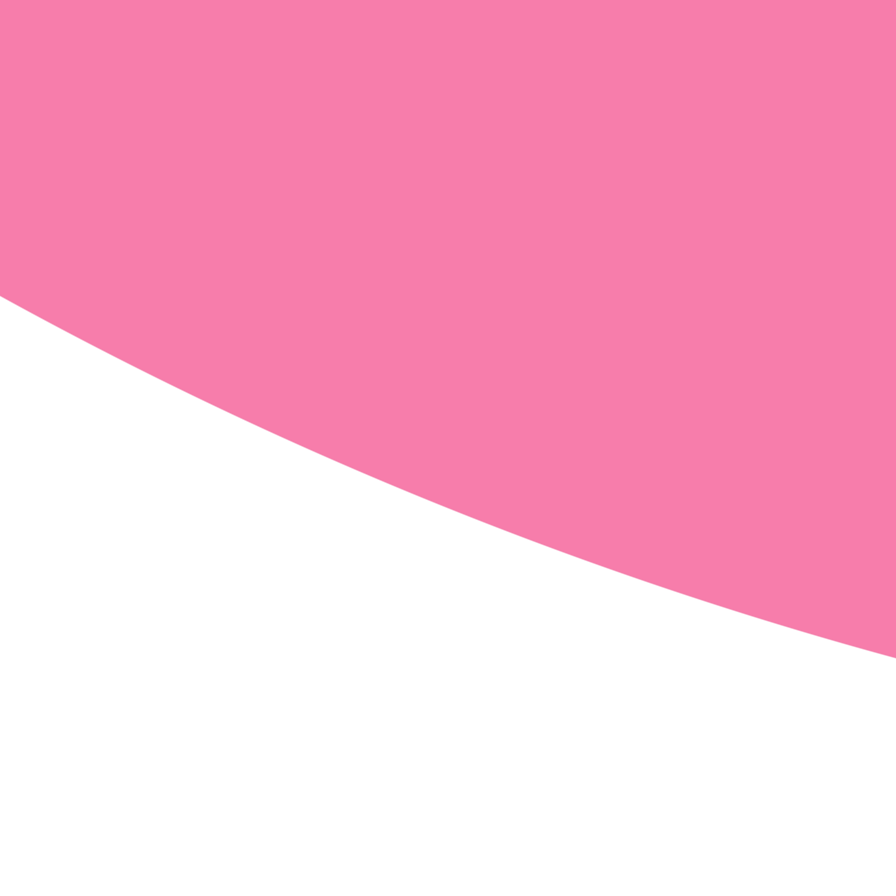
Give the GLSL for this background, as a Shadertoy shader.

```glsl
#define PINK vec3(0.97, 0.49, 0.67)
#define RIM_PINK vec3(0.93, 0.46, 0.64)
#define WHITE vec3(1.0)
#define DISC_CENTER vec2(2.188, 4.642)
#define DISC_RADIUS 4.535
#define RIM_WIDTH 0.003
#define RIM_STRENGTH 0.4

float discDistance(vec2 point) {
    return length(point - DISC_CENTER) - DISC_RADIUS;
}

void mainImage(out vec4 fragColor, in vec2 fragCoord) {
    vec2 uv = fragCoord / iResolution.xy;
    float pixel = 1.0 / min(iResolution.x, iResolution.y);
    float edge = discDistance(uv);

    // Flat pink disc with a faint darker rim just inside its edge
    float rim = RIM_STRENGTH * smoothstep(-RIM_WIDTH, 0.0, edge);
    vec3 discColor = mix(PINK, RIM_PINK, rim);

    // Antialiased boundary against the white ground
    float coverage = 1.0 - smoothstep(-pixel, pixel, edge);
    fragColor = vec4(mix(WHITE, discColor, coverage), 1.0);
}
```
